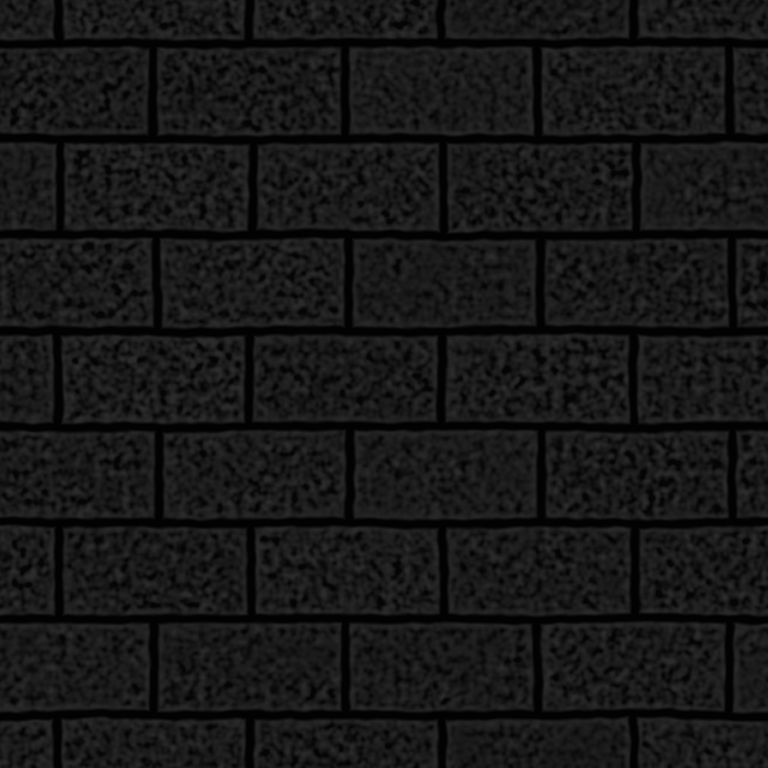
Give the GLSL for this texture, as a WebGL 1 fragment shader.

```glsl
precision highp float;

uniform vec2 u_resolution;

float hash(vec2 p) {
  vec3 q = fract(p.xyx * vec3(0.1031, 0.1030, 0.0973));
  q += dot(q, q.yzx + 33.33);
  return fract((q.x + q.y) * q.z);
}

// Random gradient of a lattice corner, wrapped so the noise tiles
vec2 gradientAt(vec2 corner, float period) {
  vec2 c = mod(corner, period) + period;
  return 2.0 * vec2(hash(c), hash(c + 217.0)) - 1.0;
}

// Gradient noise with `period` lattice cells across the canvas
float noise(vec2 uv, float period) {
  vec2 p = uv * period;
  vec2 i = floor(p);
  vec2 f = p - i;
  vec2 s = f * f * f * (f * (f * 6.0 - 15.0) + 10.0);
  float a = dot(gradientAt(i, period), f);
  float b = dot(gradientAt(i + vec2(1.0, 0.0), period), f - vec2(1.0, 0.0));
  float c = dot(gradientAt(i + vec2(0.0, 1.0), period), f - vec2(0.0, 1.0));
  float d = dot(gradientAt(i + 1.0, period), f - 1.0);
  return mix(mix(a, b, s.x), mix(c, d, s.x), s.y);
}

void main() {
  vec2 uv = gl_FragCoord.xy / u_resolution;
  float pixel = 1.0 / min(u_resolution.x, u_resolution.y);

  // Uneven edges: slow drift plus small chips
  vec2 drift = vec2(noise(uv, 7.0), noise(uv + 0.37, 7.0));
  vec2 chips = vec2(noise(uv, 41.0), noise(uv + 0.53, 41.0));
  vec2 p = uv + 0.005 * drift + 0.0035 * chips;

  // Running bond: 4 bricks across, 8 courses up
  float y = p.y * 8.0 - 0.552;
  float course = mod(floor(y), 8.0);
  float shift = 0.81 - 0.5 * mod(course, 2.0);
  shift += 0.025 * (hash(vec2(course, 5.0)) - 0.5);
  float x = p.x * 4.0 - shift;
  vec2 brick = vec2(mod(floor(x), 4.0), course);

  // Distance to the nearest joint centre, in canvas units
  vec2 local = fract(vec2(x, y));
  vec2 sides = min(local, 1.0 - local) / vec2(4.0, 8.0);
  float edge = min(sides.x, sides.y);

  // Pitted face, with roughness varying by brick and in patches
  float grain = noise(uv, 82.0) + 0.65 * noise(uv + 0.29, 127.0);
  float rough = mix(0.75, 1.25, hash(brick + 31.0)) + 0.6 * noise(uv, 17.0);
  float pits = grain * rough * (grain < 0.0 ? 0.17 : 0.115);
  float tone = 0.099 + 0.008 * (hash(brick + 73.0) - 0.5);
  float rim = 1.0 - smoothstep(0.0085, 0.0165, edge);
  float face = tone + pits * (1.0 - 0.55 * rim) + 0.038 * rim;
  face = clamp(face, 0.02, 0.17);

  // Black recessed joints with soft shoulders
  float solid = smoothstep(0.0035 - 0.5 * pixel, 0.0082 + 0.5 * pixel, edge);
  gl_FragColor = vec4(vec3(mix(0.006, face, solid)), 1.0);
}
```
